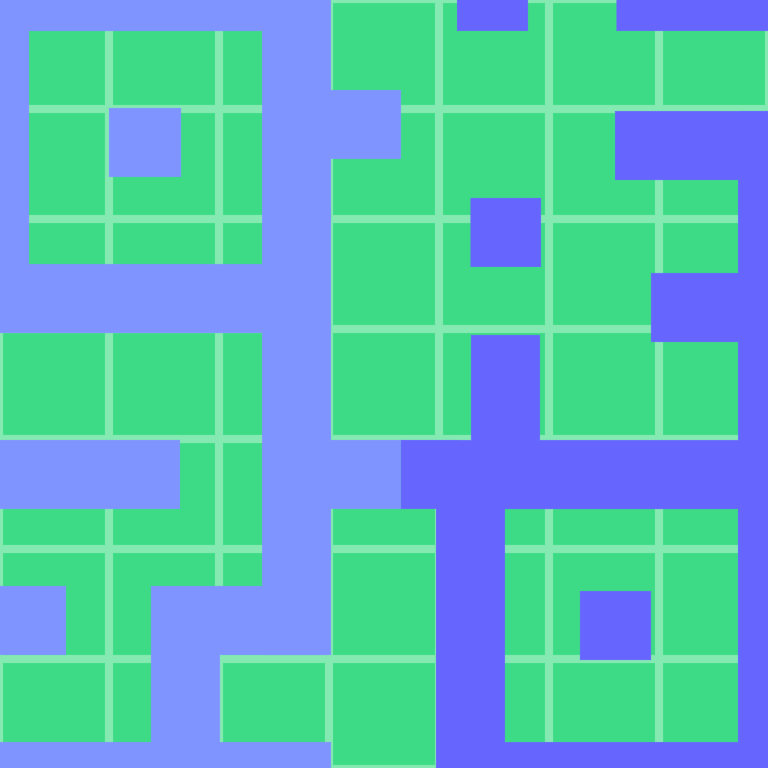
This background is drawn by a three.js fragment shader. Its source:

```glsl
// Blocky periwinkle and indigo paths over a green field with a pale square grid.
varying vec2 vUv;

const float HALF_WIDTH = 0.0449; // half the thickness of every path

// Soft coverage of a signed distance
float cover(float d) {
  return 1.0 - smoothstep(-0.001, 0.001, d);
}

// Distance to a horizontal path at height y, from x0 to x1
float across(vec2 p, float y, float x0, float x1) {
  return max(abs(p.y - y) - HALF_WIDTH, max(x0 - p.x, p.x - x1));
}

// Distance to a vertical path at x, from y0 to y1
float upright(vec2 p, float x, float y0, float y1) {
  return across(p.yx, x, y0, y1);
}

// Distance to a square loop of path
float loopPath(vec2 p, vec2 center) {
  vec2 q = abs(p - center);
  return abs(max(q.x, q.y) - 0.1966) - HALF_WIDTH;
}

// Distance to the grid lines, counted from the upper left corner
float gridLines(vec2 p) {
  vec2 cell = (vec2(p.x, 1.0 - p.y) + 0.0013) / 0.14323;
  vec2 q = abs(fract(cell + 0.5) - 0.5) * 0.14323;
  return min(q.x, q.y) - 0.0053;
}

float lightPaths(vec2 p) {
  float d = loopPath(p, vec2(0.1895, 0.8079));
  d = min(d, upright(p, 0.3861, 0.1471, 1.1));
  d = min(d, upright(p, 0.2415, -0.1, 0.237));
  d = min(d, across(p, 0.8145, 0.1419, 0.2357));
  d = min(d, across(p, 0.8379, 0.386, 0.5221));
  d = min(d, across(p, 0.3822, -0.1, 0.2344));
  d = min(d, across(p, 0.3822, 0.386, 0.5221));
  d = min(d, across(p, 0.1921, -0.1, 0.0859));
  d = min(d, across(p, 0.1921, 0.1966, 0.431));
  return min(d, across(p, -0.0111, -0.1, 0.431));
}

float darkPaths(vec2 p) {
  float d = loopPath(p, vec2(0.8092, 0.1855));
  d = min(d, upright(p, 1.0059, 0.38, 0.8555));
  d = min(d, upright(p, 0.6582, 0.38, 0.5638));
  d = min(d, across(p, 1.0046, 0.5951, 0.6875));
  d = min(d, across(p, 1.0046, 0.8027, 1.1));
  d = min(d, across(p, 0.8105, 0.8008, 1.1));
  d = min(d, across(p, 0.6973, 0.6126, 0.7044));
  d = min(d, across(p, 0.5996, 0.8477, 1.1));
  d = min(d, across(p, 0.3822, 0.5221, 0.6));
  return min(d, across(p, 0.1855, 0.7552, 0.8477));
}

void main() {
  // Field and grid
  vec3 color = vec3(0.24, 0.86, 0.52);
  color = mix(color, vec3(0.52, 0.915, 0.70), cover(gridLines(vUv)));

  // Paths lie over the grid
  color = mix(color, vec3(0.50, 0.58, 1.0), cover(lightPaths(vUv)));
  color = mix(color, vec3(0.40, 0.40, 1.0), cover(darkPaths(vUv)));

  gl_FragColor = vec4(color, 1.0);
}
```
